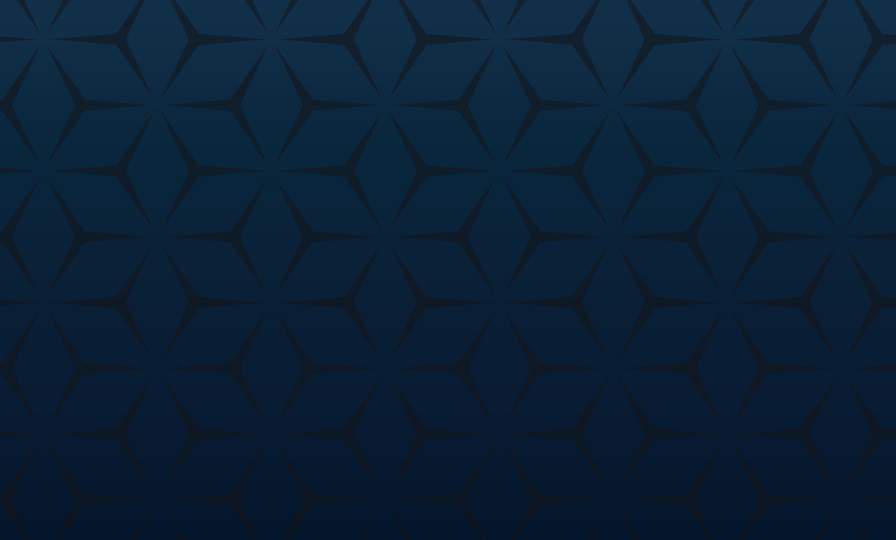
Reproduce this pattern procedurally as a Shadertoy shader.

```glsl
// Dark blue gradient covered by a triangular lattice of tapered three-armed stars.

#define SPACING    0.2437               // distance between lattice points, in canvas heights
#define ORIGIN     vec2(0.7137, 0.5615) // one lattice point, in canvas heights
#define TIP_GAP    0.052                // lattice point to arm tip, in spacings
#define HUB_RADIUS 0.049                // hub centre to inner corner, in spacings
#define INK        vec3(0.075, 0.080, 0.105)
#define INK_ALPHA  0.58
#define SKY_TOP    vec3(0.070, 0.185, 0.285)
#define SKY_HIGH   vec3(0.035, 0.150, 0.238)
#define SKY_MID    vec3(0.040, 0.128, 0.218)
#define SKY_LOW    vec3(0.032, 0.105, 0.195)
#define SKY_BOTTOM vec3(0.010, 0.085, 0.167)

const float SQRT3 = 1.7320508;
const float SECTOR = 1.0471976; // 60 degrees

// Offset from the nearest point of a unit triangular lattice
vec2 nearestLattice(vec2 p) {
    vec2 period = vec2(SQRT3, 1.0);
    vec2 a = mod(p + 0.5 * period, period) - 0.5 * period;
    vec2 b = mod(p, period) - 0.5 * period;
    return dot(a, a) < dot(b, b) ? a : b;
}

// Signed distance to the arms; each runs from a lattice point to a cell corner
float armDistance(vec2 p) {
    vec2 cell = nearestLattice(p);
    float angle = atan(cell.y, cell.x);
    angle = abs(mod(angle + 0.5 * SECTOR, SECTOR) - 0.5 * SECTOR);
    vec2 q = length(cell) * vec2(cos(angle), sin(angle));

    vec2 tip = vec2(TIP_GAP, 0.0);
    vec2 corner = vec2(1.0 / SQRT3, 0.0) + HUB_RADIUS * vec2(-0.5, 0.5 * SQRT3);
    vec2 edge = normalize(corner - tip);
    return dot(q - tip, vec2(-edge.y, edge.x));
}

// Vertical gradient, t runs from the top (0) to the bottom (1)
vec3 background(float t) {
    vec3 color = mix(SKY_TOP, SKY_HIGH, smoothstep(0.0, 0.30, t));
    color = mix(color, SKY_MID, clamp((t - 0.30) / 0.20, 0.0, 1.0));
    color = mix(color, SKY_LOW, clamp((t - 0.50) / 0.30, 0.0, 1.0));
    return mix(color, SKY_BOTTOM, clamp((t - 0.80) / 0.20, 0.0, 1.0));
}

void mainImage(out vec4 fragColor, in vec2 fragCoord) {
    vec2 uv = fragCoord / iResolution.y;
    float pixel = 1.0 / (iResolution.y * SPACING);

    float d = armDistance((uv - ORIGIN) / SPACING);
    float coverage = clamp(0.5 - d / pixel, 0.0, 1.0);

    vec3 color = mix(background(1.0 - uv.y), INK, INK_ALPHA * coverage);
    fragColor = vec4(color, 1.0);
}
```
